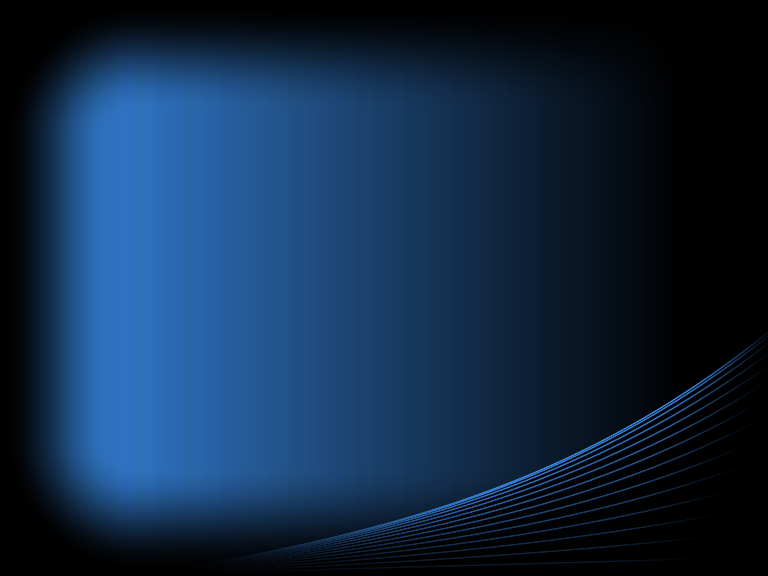
Reproduce this background procedurally as a WebGL 1 fragment shader.

```glsl
precision highp float;
// Blue glow in a soft rounded frame, with a fan of fine curves rising at the lower right.

uniform vec2 u_resolution;

#define GLOW_COLOR vec3(0.185, 0.45, 0.75)
#define LINE_COLOR vec3(0.22, 0.55, 0.93)
#define GLOW_PEAK 0.17
#define GLOW_END 0.88
#define FRAME_INSET 0.008
#define FRAME_RADIUS 0.23
#define FRAME_SOFTNESS 0.185
#define BAND_COUNT 80.0
#define BAND_STRENGTH 0.035
#define LINE_COUNT 14
#define LINE_HALF_WIDTH 0.0013
#define FAN_START 0.2

float hash(float n) {
    return fract(sin(n * 127.1) * 43758.5453);
}

// Signed distance to a rounded box, negative inside.
float roundedBox(vec2 p, vec2 halfSize, float radius) {
    vec2 q = abs(p) - halfSize + radius;
    return length(max(q, 0.0)) + min(max(q.x, q.y), 0.0) - radius;
}

// Height of a fan curve: spread 0 is the top edge, 1 the lowest line.
float curveHeight(float t, float spread) {
    return 0.003 + mix(0.2 * t + 0.22 * t * t * t, 0.03 * t, spread);
}

float curveSlope(float t, float spread) {
    return mix(0.2 + 0.66 * t * t, 0.03, spread);
}

// Horizontal falloff with faint vertical bands, dimmed towards the frame.
vec3 glow(vec2 uv, float aspect) {
    float falloff = clamp((GLOW_END - uv.x) / (GLOW_END - GLOW_PEAK), 0.0, 1.0);
    falloff += 0.015 * smoothstep(1.0, 0.75, uv.x) * smoothstep(0.7, 0.85, uv.x);

    float band = floor(uv.x * BAND_COUNT);
    vec3 tint = vec3(hash(band), hash(band + 19.0), hash(band + 47.0)) - 0.5;

    vec2 size = vec2(aspect, 1.0);
    float edge = roundedBox((uv - 0.5) * size, 0.5 * size - FRAME_INSET, FRAME_RADIUS);
    float frame = smoothstep(0.0, FRAME_SOFTNESS, -edge);
    return GLOW_COLOR * (1.0 + BAND_STRENGTH * tint) * falloff * frame;
}

// Combined brightness of the fan lines.
float fanLines(vec2 uv, float aspect, float pixel) {
    float t = (uv.x - FAN_START) / (1.0 - FAN_START);
    float light = 0.0;
    for (int i = 0; i < LINE_COUNT; i++) {
        float k = float(i) / float(LINE_COUNT - 1);
        float spread = pow(k, 1.6);
        float slope = curveSlope(t, spread) / ((1.0 - FAN_START) * aspect);
        float dist = abs(uv.y - curveHeight(t, spread)) / sqrt(1.0 + slope * slope);
        float line = 1.0 - smoothstep(LINE_HALF_WIDTH - 0.5 * pixel,
                                      LINE_HALF_WIDTH + 0.5 * pixel, dist);
        // Lower lines are fainter and end sooner.
        float tail = 1.0 - smoothstep(0.88 - 0.12 * k, 1.03 - 0.1 * k * k, uv.x);
        light = max(light, line * mix(0.95, 0.18, k) * tail);
    }
    return light * smoothstep(0.03, 0.6, t);
}

void main() {
    vec2 uv = gl_FragCoord.xy / u_resolution;
    float aspect = u_resolution.x / u_resolution.y;
    float pixel = 1.0 / u_resolution.y;

    vec3 color = glow(uv, aspect);

    // Dark area below the top curve.
    float t = max((uv.x - FAN_START) / (1.0 - FAN_START), 0.0);
    float below = 1.0 - smoothstep(-pixel, pixel, uv.y - curveHeight(t, 0.0));
    color *= 1.0 - 0.85 * below * smoothstep(0.0, 0.15, t);

    color = mix(color, LINE_COLOR, fanLines(uv, aspect, pixel));
    gl_FragColor = vec4(color, 1.0);
}
```
